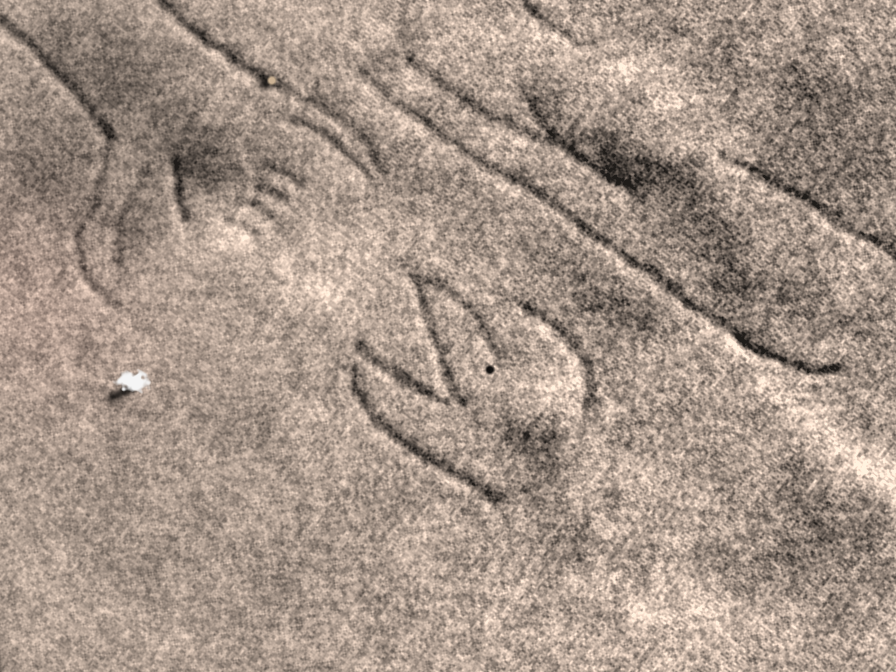
Write a WebGL 1 fragment shader that draws this texture.

```glsl
precision highp float;
uniform vec2 u_resolution;

const float VIEW_HEIGHT = 5.76;
const vec3 STONE_TINT = vec3(1.0, 0.9, 0.825);
const vec2 LIT_OFFSET = vec2(0.055, 0.065);
const float GROOVE_WIDTH = 0.046;
const float BASE_TONE = 0.70;
const float GRAIN = 0.41;
const float MOTTLE = 0.27;
const float WOBBLE = 0.06;
const float SHADE_DEPTH = 0.28;
const float HALO_DEPTH = 0.06;
const float RIM_GLOW = 0.16;

float hash(vec2 p) {
  return fract(sin(dot(p, vec2(127.1, 311.7))) * 43758.5453);
}

float noise(vec2 p) {
  vec2 i = floor(p), f = fract(p);
  f = f * f * (3.0 - 2.0 * f);
  return mix(mix(hash(i), hash(i + vec2(1, 0)), f.x),
             mix(hash(i + vec2(0, 1)), hash(i + vec2(1, 1)), f.x), f.y);
}

float fbm(vec2 p) {
  float sum = 0.0, amp = 0.5;
  for (int i = 0; i < 5; i++) {
    sum += amp * noise(p);
    p = mat2(1.6, 1.2, -1.2, 1.6) * p + 7.3;
    amp *= 0.55;
  }
  return sum;
}

float segment(vec2 p, vec2 a, vec2 b) {
  vec2 d = b - a;
  return length(p - a - d * clamp(dot(p - a, d) / dot(d, d), 0.0, 1.0));
}

// Distance to a quadratic curve, walked in short chords
float curve(vec2 p, vec2 a, vec2 b, vec2 c) {
  float d = 10.0;
  vec2 last = a;
  for (int i = 1; i <= 8; i++) {
    float t = float(i) / 8.0;
    vec2 next = mix(mix(a, b, t), mix(b, c, t), t);
    d = min(d, segment(p, last, next));
    last = next;
  }
  return d;
}

float bell(float d, float w) { return exp(-d * d / (w * w)); }

// Shadowed wall with a soft halo, and a sunlit lip at its lower left
float groove(vec2 p, vec2 a, vec2 b, vec2 c, float depth) {
  float wall = curve(p, a, b, c);
  float shade = SHADE_DEPTH * bell(wall, GROOVE_WIDTH) + HALO_DEPTH * bell(wall, GROOVE_WIDTH * 3.0);
  float lip = bell(curve(p + LIT_OFFSET, a, b, c), GROOVE_WIDTH * 1.3);
  return depth * (RIM_GLOW * lip - shade);
}

// Soft tilted ellipse, long axis sloping down to the right
float stain(vec2 p, float x, float y, float rx, float ry, float amount) {
  vec2 q = mat2(0.83, 0.56, -0.56, 0.83) * (p - vec2(x, y)) / vec2(rx, ry);
  return amount * exp(-dot(q, q));
}

float carvings(vec2 p) {
  // Left limb and its fingers
  float g = groove(p, vec2(0, 5.6), vec2(.55, 5.15), vec2(.96, 4.62), .9);
  g += groove(p, vec2(.96, 4.62), vec2(.9, 4.2), vec2(.66, 3.75), .8);
  g += groove(p, vec2(.66, 3.75), vec2(.65, 3.4), vec2(1, 3.16), .7);
  g += groove(p, vec2(1.25, 4.28), vec2(.98, 4.05), vec2(1, 3.5), .6);
  g += groove(p, vec2(1.5, 4.38), vec2(1.52, 4.1), vec2(1.62, 3.9), 1.2);
  g += groove(p, vec2(1.4, 5.76), vec2(1.9, 5.3), vec2(2.35, 5.05), 1.2);
  g += groove(p, vec2(2.35, 5.05), vec2(3.15, 4.75), vec2(3.3, 4.3), .7);
  g += groove(p, vec2(2.5, 4.75), vec2(2.9, 4.6), vec2(3.2, 4.24), .9);
  g += groove(p, vec2(2.05, 4.65), vec2(2.3, 4.4), vec2(2.15, 4), .5);
  for (int i = 0; i < 4; i++) {
    vec2 a = vec2(2.33, 4.32) - float(i) * vec2(.13, .15);
    g += groove(p, a, a + vec2(.13, -.02), a + vec2(.24, -.13), .8);
  }
  // Long diagonal channels
  g += groove(p, vec2(3.1, 5.15), vec2(3.6, 4.7), vec2(4.4, 4.25), .9);
  g += groove(p, vec2(4.4, 4.25), vec2(5.4, 3.55), vec2(6.4, 2.85), 1.1);
  g += groove(p, vec2(3.5, 5.25), vec2(4, 4.85), vec2(4.7, 4.55), .8);
  g += groove(p, vec2(4.55, 4.9), vec2(4.65, 4.55), vec2(5.4, 4.12), 1.2);
  g += groove(p, vec2(6.2, 4.45), vec2(6.9, 4.1), vec2(7.7, 3.55), 1.1);
  g += groove(p, vec2(4.5, 5.76), vec2(4.8, 5.4), vec2(5.1, 5.4), .9);
  // Rounded central print with three lobes
  g += groove(p, vec2(3.02, 2.6), vec2(3.1, 2.05), vec2(4.25, 1.52), 1.1);
  g += groove(p, vec2(4.25, 1.52), vec2(4.95, 1.6), vec2(5.05, 2.3), .7);
  g += groove(p, vec2(5.05, 2.3), vec2(5.13, 2.78), vec2(4.52, 3.13), 1.3);
  g += groove(p, vec2(3.1, 2.82), vec2(3.4, 2.5), vec2(3.82, 2.33), 1.);
  g += groove(p, vec2(3.58, 3.36), vec2(3.7, 2.8), vec2(3.98, 2.32), 1.2);
  g += groove(p, vec2(3.6, 3.38), vec2(4, 3.3), vec2(4.3, 2.7), .9);
  // Joints stay as shallow as their strokes; the crack runs deeper
  return clamp(g, -.37, .2)
    + groove(p, vec2(6.35, 2.88), vec2(6.7, 2.58), vec2(7.18, 2.6), 1.6);
}

float stains(vec2 p) {
  float s = stain(p, 4.5, 1.98, .3, .22, -.28);
  s += stain(p, 5.15, 3.2, .6, .26, -.27);
  s += stain(p, 5.4, 4.4, .8, .2, -.3);
  s += stain(p, 7.2, 4.6, 1.1, .6, -.24);
  s += stain(p, 6.3, 3.5, 1.3, .4, -.2);
  s += stain(p, 1.8, 4.35, .45, .35, -.26);
  s += stain(p, 1., 5.2, .9, .42, -.22);
  s += stain(p, .4, 4.3, .6, .6, -.2);
  s += stain(p, 1.2, 3.85, .25, .35, -.18);
  s += stain(p, 7., 1.2, .7, .6, -.17);
  s += stain(p, 3.8, 4.1, .5, .3, -.12);
  s += stain(p, 4.5, 1.2, .5, .3, -.11);
  s += stain(p, 7.45, 1.75, .6, .2, .36);
  s += stain(p, 2.05, 3.8, .45, .25, .18);
  s += stain(p, 2.95, 3.4, .4, .4, .17);
  s += stain(p, 4.8, 2.4, .3, .25, .16);
  s += stain(p, 5.8, .5, .6, .4, .17);
  s += stain(p, 6.5, 2.6, .5, .12, .15);
  s += stain(p, 1.6, 1.6, 1.6, 1.3, -.06);
  return s + stain(p, 5.7, 4.9, .9, .17, .18);
}

void main() {
  vec2 p = gl_FragCoord.xy / u_resolution.y * VIEW_HEIGHT;
  vec2 warped = p + WOBBLE * (vec2(noise(p * 5.0), noise(p * 5.0 + 31.0)) - 0.5);
  float rough = mix(0.75, 1.2, smoothstep(1.0, 6.0, p.x));

  // Weathered stone
  vec2 tilted = mat2(0.8, 0.6, -0.6, 0.8) * p;
  float tone = BASE_TONE + stains(p + 0.25 * (fbm(p * 3.0) - 0.5)) + carvings(warped);
  tone += MOTTLE * rough * (fbm(p * 4.0) - 0.51);
  float grain = 0.8 * noise(tilted * 15.0) + 1.4 * noise(tilted * 36.0) + 1.2 * noise(tilted * 61.0);
  tone += GRAIN * rough * (0.55 * grain - 0.935);
  vec3 color = STONE_TINT * clamp(tone, 0.12, 1.06);
  color += vec3(0.012, -0.007, -0.005) * stain(p, .2, 3.2, 1.2, .9, 1.);

  // Feather, pebbles and their shadows
  color *= 1.0 - 0.75 * bell(segment(p, vec2(.97, 2.36), vec2(1.12, 2.43)), .045);
  float plume = length((p - vec2(1.14, 2.49)) / vec2(.16, .1)) + 0.6 * noise(tilted * 28.0);
  color = mix(color, vec3(0.96), 1.0 - smoothstep(0.8, 1.3, plume));
  color *= smoothstep(0.02, 0.05, length(p - vec2(4.2, 2.59))) * 0.9 + 0.1;
  color *= 1.0 - 0.8 * bell(length(p - vec2(2.27, 5.04)), .06);
  float stone = length(p - vec2(2.33, 5.07));
  color = mix(color, vec3(.8, .7, .58), 1.0 - smoothstep(.02, .05, stone));
  gl_FragColor = vec4(color, 1.0);
}
```
